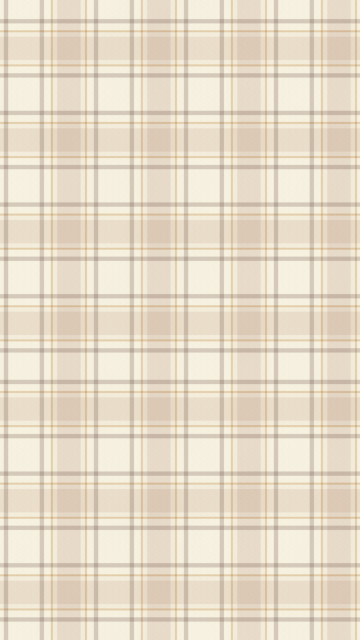
Write a Shadertoy shader that draws this pattern.

```glsl
// Soft beige tartan: wide bands, paired taupe stripes and thin tan pinstripes on linen.

const float REPEATS_ACROSS = 4.0;
const float ROW_PITCH = 1.0185;     // row height, in column widths
const float COLUMN_CENTRE = 0.766;  // band centre, from the left
const float ROW_CENTRE = 0.537;     // band centre, from the top
const float SEAM = 4.074;           // depth at which the rows close up
const float SEAM_SKIP = 0.066;      // height lost at that seam

const vec3 CREAM = vec3(0.963, 0.942, 0.875);
const vec3 WARP_BAND = vec3(0.940, 0.908, 0.900);
const vec3 WEFT_BAND = vec3(0.950, 0.922, 0.905);
const vec3 TAUPE = vec3(0.865, 0.838, 0.832);
const vec3 TAN = vec3(0.930, 0.865, 0.775);

// Coverage of a stripe, given the distance from its centre line.
float stripe(float dist, float halfWidth, float soft) {
    return 1.0 - smoothstep(-soft, soft, abs(dist) - halfWidth);
}

// Signed distance to the nearest band centre.
float fold(float x, float centre, float pitch) {
    return (fract((x - centre) / pitch + 0.5) - 0.5) * pitch;
}

// Dye transmitted by one set of threads, mirrored about its band.
vec3 threadDye(float dist, vec3 bandTint, float soft) {
    float side = abs(dist);
    vec3 dye = mix(vec3(1.0), bandTint, stripe(side, 0.130, soft));
    float margin = stripe(side - 0.160, 0.030, soft);
    dye *= mix(vec3(1.0), bandTint, 0.22 * margin);
    dye *= mix(vec3(1.0), TAN, stripe(side - 0.190, 0.011, soft));
    return dye * mix(vec3(1.0), TAUPE, stripe(side - 0.301, 0.024, soft));
}

// Layered sines, each turned and scaled from the last.
float layeredSines(vec2 p) {
    float sum = 0.0, weight = 0.5;
    for (int i = 0; i < 4; i++) {
        sum += weight * sin(p.x + 1.7 * sin(p.y)) * sin(p.y + 0.8);
        p = mat2(1.2, 1.6, -1.6, 1.2) * p + 1.3;
        weight *= 0.5;
    }
    return sum;
}

void mainImage(out vec4 fragColor, in vec2 fragCoord) {
    float unit = REPEATS_ACROSS / iResolution.x;
    vec2 p = vec2(fragCoord.x, iResolution.y - fragCoord.y) * unit;
    float soft = max(0.75 * unit, 0.007);

    // Columns are regular; rows close up once at the seam.
    float rowY = p.y + SEAM_SKIP * step(SEAM, p.y);
    float columnDist = fold(p.x, COLUMN_CENTRE, 1.0);
    float rowDist = fold(rowY, ROW_CENTRE, ROW_PITCH);

    // Crossing threads multiply their dyes.
    vec3 color = CREAM;
    color *= threadDye(columnDist, WARP_BAND, soft);
    color *= threadDye(rowDist, WEFT_BAND, soft);

    // Fine linen grain and faint uneven fading.
    float grain = layeredSines(p * vec2(83.0, 71.0));
    float fading = layeredSines(p * 2.3);
    color *= 1.0 + 0.010 * grain + 0.006 * fading;

    fragColor = vec4(color, 1.0);
}
```
